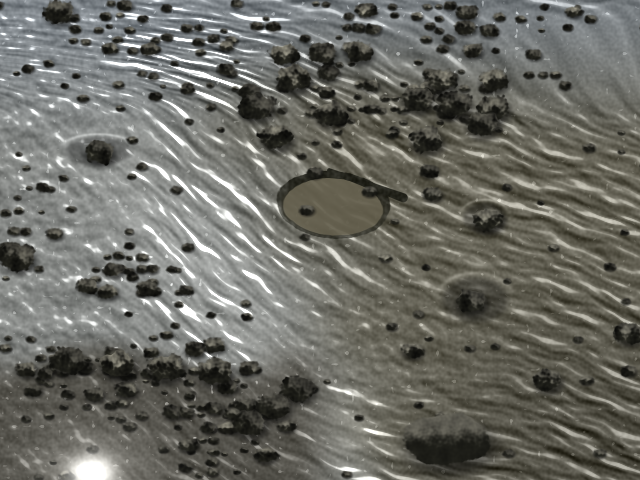
This texture is drawn by a WebGL 1 fragment shader. Its source:

```glsl
precision highp float;
uniform vec2 u_resolution;

float hash(vec2 p) {
  return fract(sin(dot(p, vec2(127.1, 311.7))) * 43758.5);
}

vec2 turn(vec2 p, float a) {
  return vec2(cos(a) * p.x + sin(a) * p.y, cos(a) * p.y - sin(a) * p.x);
}

float corner(vec2 cell, vec2 f) {
  return turn(f, 6.2832 * hash(cell)).x;
}

float noise(vec2 p) {
  vec2 i = floor(p), f = fract(p), u = f * f * (3. - 2. * f), e = vec2(1, 0);
  return mix(mix(corner(i, f), corner(i + e, f - e), u.x),
    mix(corner(i + e.yx, f - e.yx), corner(i + 1., f - 1.), u.x), u.y);
}

float bump(float x) {
  return exp(-x * x);
}

// Soft ellipse: centre in xy, radii in zw
float spot(vec2 p, vec4 s) {
  return bump(length((p - s.xy) / s.zw));
}

// Channels fan from steep on the left to shallow on the right
float mudHeight(vec2 p) {
  float angle = mix(-.72, -.4, smoothstep(.4, 1.2, p.x));
  angle = mix(angle, -.1, smoothstep(.75, 1., p.y));
  vec2 q = turn(p - vec2(.6, .5), angle);
  q.y += .014 * noise(p * 11.);
  float channels = noise(q * vec2(9, 38)) + .4 * noise(q * vec2(28, 85));
  float lumps = 1.2 * noise(p * vec2(17, 24)) + .5 * noise(p * 60.);
  float lumpy = max(1. - smoothstep(.15, .4, p.x), spot(p, vec4(.82, .28, .25, .13)));
  return mix(channels, lumps, .75 * lumpy);
}

// Wet hollow with a pale far lip
void hollow(inout vec3 col, vec2 p, vec4 s) {
  float r = length((p - s.xy) / s.zw);
  col *= mix(.7, 1., smoothstep(.75, 1.05, r));
  col += .16 * bump((r - 1.08) * 12.) * smoothstep(0., s.w, p.y - s.y);
}

// Rough block with a lit top and a near shadow
void stone(inout vec3 col, vec2 p, vec2 centre, vec2 size, float rough) {
  float seed = hash(centre), soft = .0025 / size.y;
  vec2 v = (p - centre) / size, d = turn(v, .9 * seed - .45);
  float r = mix(length(d), sqrt(length(d * d)), .6) + .35 * rough;
  col *= mix(.5, 1., smoothstep(.7, 1.5, length(v + vec2(-.1, .35))));
  float top = smoothstep(-.25, .5, d.y + .3 * d.x + rough);
  vec3 lit = (.21 + .18 * seed) * vec3(1, .98, .88);
  vec3 body = mix(vec3(.11, .11, .09), lit, top) * (1. + .9 * rough);
  col = mix(body, col, smoothstep(1. - soft, 1. + soft, r));
}

// Stones in line: first centre in xy, gap in zw
void row(inout vec3 col, vec2 p, vec4 line, float count, float width, float rough) {
  for (int i = 0; i < 4; i++) {
    float k = float(i);
    if (k < count) stone(col, p, line.xy + line.zw * k, width * vec2(1, .75), rough);
  }
}

float density(vec2 p) {
  return .03 + .55 * spot(p, vec4(.17, .22, .2, .07)) + .6 * spot(p, vec4(.48, .13, .13, .09))
    + .7 * spot(p, vec4(.3, .42, .08, .05)) + .4 * spot(p, vec4(.03, .52, .06, .15))
    + .4 * spot(p, vec4(.78, .81, .28, .09)) + .4 * spot(p, vec4(.95, .96, .35, .04))
    + .4 * spot(p, vec4(.25, .92, .16, .07));
}

void pebbles(inout vec3 col, vec2 p, float scale, float rough) {
  for (int n = 0; n < 9; n++) {
    float k = float(n);
    vec2 cell = floor(p * scale) + vec2(mod(k, 3.), floor((k + .5) / 3.)) - 1.;
    vec2 centre = (cell + .25 + .5 * vec2(hash(cell), hash(cell + 3.1))) / scale;
    vec2 size = (.18 + .25 * hash(cell + 5.7)) * vec2(1.25, .85) / scale;
    if (hash(cell + 7.3) < density(centre)) stone(col, p, centre, size, rough);
  }
}

void main() {
  vec2 p = gl_FragCoord.xy / u_resolution.y;
  float broad = noise(p * 6.), grain = noise(p * 150.);
  float rough = noise(p * 48.) + .5 * grain;

  // Silver mud, olive flats, far water and near pool
  vec3 olive = vec3(.4, .39, .34);
  float sheen = 1. - smoothstep(.4, .85, p.x + .25 * p.y - .125 + .1 * broad);
  vec3 col = mix(olive, vec3(.53, .54, .53), sheen);
  col = mix(col, vec3(.51, .54, .57), .8 * smoothstep(.65, 1., p.y));
  col = mix(col, olive, .7 * spot(p, vec4(.76, .74, .3, .12)));
  float pool = (1. - smoothstep(.2, .29, p.y + .08 * broad)) * (1. - smoothstep(.6, .74, p.x));
  col = mix(col, vec3(.29, .28, .25), .85 * pool);
  col *= 1. - .16 * smoothstep(.75, 1.1, p.x) * (1. - smoothstep(.1, .5, p.y));
  float flare = spot(turn(p - vec2(.42, .44), -.95), vec4(0, 0, .32, .13));
  flare += .8 * spot(p, vec4(.73, .09, .06, .1));

  // Sloped mud and wet glints
  float relief = mudHeight(p - vec2(.002, .005)) - mudHeight(p);
  col += .1 * flare + relief * mix(.5, .25, pool) + .06 * grain;
  float shine = (.18 + .25 * sheen + .5 * flare) * (1. - .6 * pool);
  col += shine * smoothstep(.12, .3, relief);
  col += .45 * smoothstep(.38, .55, noise(p * 85.)) * (.3 + density(p));
  hollow(col, p, vec4(.205, .685, .075, .033));
  hollow(col, p, vec4(1.01, .545, .05, .036));
  hollow(col, p, vec4(.99, .375, .075, .052));

  // Half-buried ring and bar
  vec2 ring = turn(p - vec2(.694, .571), -.08) / vec2(.113, .066);
  float r = length(ring) + .025 * rough, back = smoothstep(-.3, .7, ring.y);
  col = mix(col, vec3(.39, .37, .3) + .05 * broad, .9 - .9 * smoothstep(.9, 1., r));
  float rim = 1. - smoothstep(.03, .07, abs(r - .98) - .06 * back);
  vec3 crust = vec3(.14, .14, .11) + .13 * rough;
  col = mix(col, crust, rim * mix(.65, .95, back));
  vec2 a = p - vec2(.686, .645), bar = vec2(.154, -.057);
  float along = clamp(dot(a, bar) / dot(bar, bar), 0., 1.);
  float edge = length(a - bar * along) - .004 - .005 * along;
  col = mix(crust, col, smoothstep(-.001, .002, edge));

  // Rubble, flat slab and larger stones
  pebbles(col, p, 42., rough);
  pebbles(col, p, 24., rough);
  stone(col, p, vec2(.93, .085), vec2(.085, .052), .3 * rough);
  row(col, p, vec4(.592, .887, .078, .003), 3., .028, rough);
  row(col, p, vec4(.535, .778, .077, .06), 2., .034, rough);
  row(col, p, vec4(.575, .715, .114, .049), 2., .032, rough);
  row(col, p, vec4(.87, .793, .078, -.01), 3., .032, rough);
  row(col, p, vec4(.92, .833, .108, 0), 2., .028, rough);
  row(col, p, vec4(.889, .708, .115, .034), 2., .032, rough);
  row(col, p, vec4(.208, .684, -.085, .292), 2., .03, rough);
  row(col, p, vec4(1.017, .543, -.036, -.17), 2., .03, rough);
  row(col, p, vec4(1.141, .208, .171, .098), 2., .028, rough);
  row(col, p, vec4(.142, .25, .102, -.008), 4., .035, rough);
  row(col, p, vec4(.62, .19, -.05, -.036), 3., .033, rough);
  row(col, p, vec4(.036, .464, 0, 0), 1., .035, rough);

  // Sun mirrored in the pool
  col += .9 * spot(p, vec4(.19, .015, .042, .032)) + .2 * spot(p, vec4(.19, .015, .13, .1));
  gl_FragColor = vec4(clamp(col, 0., 1.), 1);
}
```
